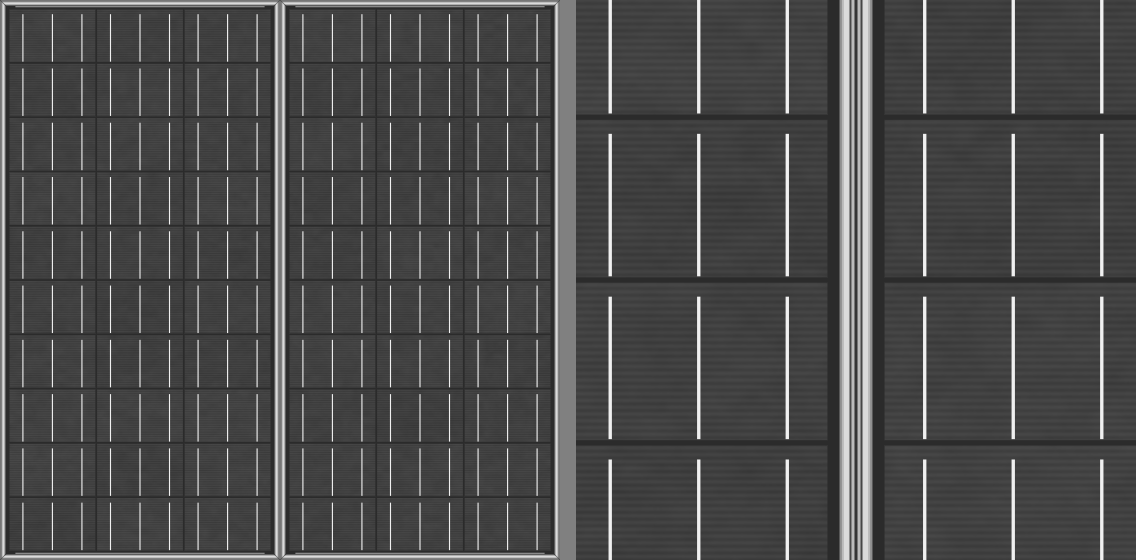
Left: the whole. Right: its middle third, enlarged.
A Shadertoy shader for this texture:

```glsl
// Two framed dark solar panels with gridded cells, thin busbars and fine contact lines.
// Lengths are in hundredths of the canvas.
#define PANELS 2.0
#define CELLS vec2(3.0, 10.0)
#define FRAME 0.98
#define INSET 1.54
#define GAP 0.32
#define BAR_SPACING 5.27
#define BAR_WIDTH 0.2
#define BAR_ENDS vec2(0.22, 8.7)
#define FINGERS 24.0
#define MOTTLE 0.04

const vec3 SILICON = vec3(0.25);
const vec3 BACKING = vec3(0.17);
const vec3 BUSBAR = vec3(0.94);
const vec3 RIBBON = vec3(0.56);
const vec3 METAL = vec3(0.73);
const vec3 HIGHLIGHT = vec3(0.86);
const vec3 GROOVE = vec3(0.2);

float hash(vec2 p) {
    vec3 q = fract(vec3(p.xyx) * 0.1031);
    q += dot(q, q.yzx + 33.33);
    return fract((q.x + q.y) * q.z);
}

float noise(vec2 p) {
    vec2 i = floor(p), f = fract(p);
    f = f * f * (3.0 - 2.0 * f);
    return mix(mix(hash(i), hash(i + vec2(1, 0)), f.x),
               mix(hash(i + vec2(0, 1)), hash(i + vec2(1, 1)), f.x), f.y);
}

float fbm(vec2 p) {
    float sum = 0.0, amp = 0.5;
    for (int i = 0; i < 4; i++) {
        sum += amp * noise(p);
        p = p * 2.03 + 17.1;
        amp *= 0.5;
    }
    return sum;
}

// Box-filtered coverage of the interval a..b
float band(float x, float a, float b, float px) {
    return clamp((x - a) / px + 0.5, 0.0, 1.0) - clamp((x - b) / px + 0.5, 0.0, 1.0);
}

// Cells, gaps and busbars; p starts at the lower left of the cell area
vec3 cellColor(vec2 p, vec2 size, vec2 canvas, float panelId, float px) {
    vec2 id = floor(p / size);
    vec2 local = p - id * size;
    float tone = (hash(id + panelId * 19.0) - 0.5) * 0.016;
    tone += (fbm(canvas * vec2(0.55, 0.8)) - 0.47) * MOTTLE;
    tone += 0.016 * sin(6.28318 * FINGERS * local.y / size.y);
    vec3 color = SILICON + tone;

    float x = local.x - 0.5 * size.x;
    x = mod(x + 0.5 * BAR_SPACING, BAR_SPACING) - 0.5 * BAR_SPACING;
    float bar = band(x, -0.5 * BAR_WIDTH, 0.5 * BAR_WIDTH, px);
    bar *= band(local.y, BAR_ENDS.x, BAR_ENDS.y, px);

    vec2 edge = min(local, size - local);
    float gap = band(min(edge.x, edge.y), -1.0, 0.5 * GAP, px);
    color = mix(color, BACKING, gap);
    return mix(color, BUSBAR, bar);
}

// Extruded frame profile by distance from the outer edge, with mitred corners
vec3 frameColor(vec2 edge, float px) {
    float d = min(edge.x, edge.y);
    vec3 color = mix(METAL, HIGHLIGHT, band(d, 0.42, 0.72, px));
    color = mix(color, GROOVE, band(d, -1.0, 0.09, px));
    color = mix(color, GROOVE, 0.85 * band(d, 0.27, 0.38, px));
    color = mix(color, RIBBON, band(d, 0.84, FRAME + 1.0, px));
    float miter = band((edge.x - edge.y) * 0.7071, -0.06, 0.06, px);
    return mix(color, GROOVE, 0.8 * miter);
}

void mainImage(out vec4 fragColor, in vec2 fragCoord) {
    vec2 canvas = 100.0 * fragCoord / iResolution.xy;
    float px = 100.0 / min(iResolution.x, iResolution.y);
    vec2 panel = vec2(100.0 / PANELS, 100.0);
    vec2 p = mod(canvas, panel);
    vec2 edge = min(p, panel - p);
    vec2 size = (panel - 2.0 * INSET) / CELLS;

    // Cell area over the dark backing
    vec3 cells = cellColor(p - INSET, size, canvas, floor(canvas.x / panel.x), px);
    float inside = band(min(edge.x, edge.y), INSET, 100.0, px);
    vec3 color = mix(BACKING, cells, inside);

    // Connecting ribbons along the top and bottom
    float ribbon = band(edge.y, 1.08, 1.3, px) * band(edge.x, 2.75, 100.0, px);
    color = mix(color, RIBBON, ribbon);

    // Metal frame
    float rim = band(min(edge.x, edge.y), -1.0, FRAME, px);
    color = mix(color, frameColor(edge, px), rim);
    fragColor = vec4(color, 1.0);
}
```
